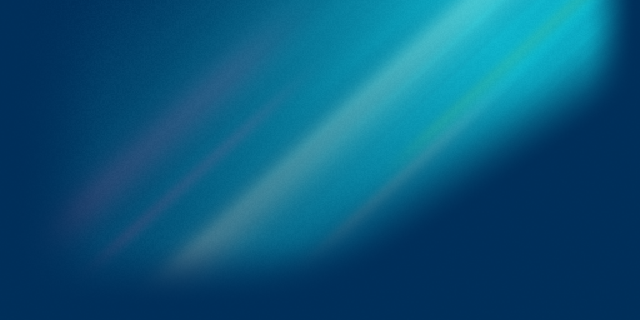
Give the GLSL for this background, as a Shadertoy shader.

```glsl
// Diagonal beams of soft cyan light over deep navy.
// Coordinates are rotated along the beams: a broad glow sets the base colour,
// then a loop adds tinted streaks, faint striations and a fine grain.

const float BEAM_ANGLE = 0.733;              // radians above the horizontal
const vec3 NAVY = vec3(0.0, 0.185, 0.355);
const vec3 CYAN = vec3(0.045, 0.68, 0.775);
const float GLOW_GAIN = 0.59;                // brightening along the beam
const vec2 GLOW_RISE = vec2(-0.75, 0.35);    // soft upper-left flank
const float EDGE_START = 0.38;               // lower-right edge at the beam origin
const float EDGE_SPREAD = 0.15;              // widening of that edge along the beam
const float EDGE_SOFTNESS = 0.14;
const float STRIATION = 0.035;
const float GRAIN = 0.016;
const float GRAIN_CELLS = 256.0;

const int STREAKS = 5;
// Centre across the beam, upper width, lower width
const vec3 STREAK_SHAPE[STREAKS] = vec3[STREAKS](
    vec3(0.250, 0.045, 0.085),
    vec3(-0.090, 0.060, 0.070),
    vec3(0.070, 0.022, 0.026),
    vec3(0.465, 0.022, 0.028),
    vec3(0.508, 0.022, 0.030));
// Start and end along the beam
const vec2 STREAK_SPAN[STREAKS] = vec2[STREAKS](
    vec2(0.30, 2.60), vec2(0.15, 1.45), vec2(0.20, 1.35),
    vec2(1.15, 2.50), vec2(0.75, 1.80));
const vec3 STREAK_TINT[STREAKS] = vec3[STREAKS](
    vec3(0.22, 0.085, 0.035),
    vec3(0.13, 0.0, 0.015),
    vec3(0.11, -0.005, 0.01),
    vec3(0.07, 0.03, -0.045),
    vec3(0.14, 0.01, -0.01));

float hash(vec2 p) {
    vec3 q = fract(vec3(p.xyx) * 0.1031);
    q += dot(q, q.yzx + 33.33);
    return fract((q.x + q.y) * q.z);
}

float noise(vec2 p) {
    vec2 cell = floor(p), f = fract(p);
    f = f * f * (3.0 - 2.0 * f);
    float low = mix(hash(cell), hash(cell + vec2(1.0, 0.0)), f.x);
    float high = mix(hash(cell + vec2(0.0, 1.0)), hash(cell + 1.0), f.x);
    return mix(low, high, f.y);
}

// Fade the light towards the canvas sides and the lower-right beam edge
float lightMask(vec2 p, float along, float across) {
    float edge = EDGE_START + EDGE_SPREAD * along;
    float flank = 1.0 - smoothstep(edge - EDGE_SOFTNESS, edge + EDGE_SOFTNESS, across);
    float left = smoothstep(0.03, 0.35, p.x);
    float right = 1.0 - smoothstep(1.82, 1.99, p.x);
    float bottom = smoothstep(0.04, 0.27, p.y);
    return flank * left * right * bottom;
}

vec3 streakLight(float along, float across) {
    vec3 light = vec3(0.0);
    for (int i = 0; i < STREAKS; i++) {
        vec3 shape = STREAK_SHAPE[i];
        float offset = across - shape.x;
        float d = offset / (offset < 0.0 ? shape.y : shape.z);
        vec2 span = STREAK_SPAN[i];
        float fade = smoothstep(span.x, span.x + 0.3, along)
                   * (1.0 - smoothstep(span.y - 0.45, span.y, along));
        light += STREAK_TINT[i] * exp(-d * d) * fade;
    }
    return light;
}

void mainImage(out vec4 fragColor, in vec2 fragCoord) {
    // Canvas is two units wide and one unit high
    vec2 p = fragCoord / iResolution.xy * vec2(2.0, 1.0);
    vec2 dir = vec2(cos(BEAM_ANGLE), sin(BEAM_ANGLE));
    float along = dot(p, dir);
    float across = dot(p, vec2(dir.y, -dir.x));

    // Broad glow, modulated by long thin striations
    float mask = lightMask(p, along, across);
    float glow = GLOW_GAIN * along * smoothstep(GLOW_RISE.x, GLOW_RISE.y, across);
    float lines = noise(vec2(across * 30.0, along * 1.5) + 7.0)
                + 0.5 * noise(vec2(across * 75.0, along * 2.0) + 31.0) - 0.75;
    glow = min(glow, 1.02) * (1.0 + 2.0 * STRIATION * lines);

    vec3 color = mix(NAVY, CYAN, glow * mask);
    color += streakLight(along, across) * mask;

    // Fine grain, strongest in the light
    float grain = hash(floor(p * GRAIN_CELLS)) - 0.5;
    color += grain * GRAIN * (0.25 + mask);
    fragColor = vec4(clamp(color, 0.0, 1.0), 1.0);
}
```
